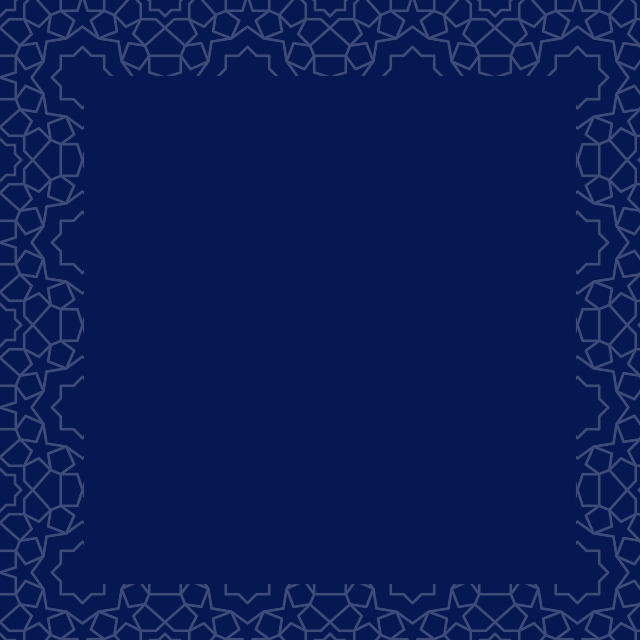
Reproduce this background procedurally as a Shadertoy shader.

```glsl
float segment(vec2 p, vec2 a, vec2 b) {
    vec2 along = b - a;
    return length(p - a - along * clamp(dot(p - a, along) / dot(along, along), 0.0, 1.0));
}

// Mirror into the wedge between 0 and 45 degrees
vec2 foldOctant(vec2 p) {
    p = abs(p);
    return p.x < p.y ? p.yx : p;
}

// Mirror that wedge again, about 22.5 degrees
vec2 foldHalf(vec2 p) {
    return p.y > p.x * 0.41421 ? vec2(p.x + p.y, p.x - p.y) * 0.70711 : p;
}

float eightPointStar(vec2 p, float halfSide) {
    return segment(p, vec2(1.41421, 0.0) * halfSide, vec2(1.0, 0.41421) * halfSide);
}

// One arm of the ring of five-point stars
float starRing(vec2 p) {
    vec2 shoulder = vec2(47.0, 19.4), valley = vec2(68.3, 10.0);
    vec2 sideTip = vec2(80.0, 26.0), neck = vec2(80.0, 6.2);
    float d = segment(p, vec2(61.0, 0.0), shoulder);
    d = min(d, segment(p, shoulder, valley));
    d = min(d, segment(p, valley, sideTip));
    d = min(d, segment(p, sideTip, neck));
    d = min(d, segment(p, neck, vec2(99.0, 0.0)));
    return min(d, segment(p, sideTip, vec2(74.95, 38.2)));
}

float lattice(vec2 p) {
    vec2 cell = foldOctant(mod(p + 99.0, 198.0) - 99.0);
    vec2 ring = foldHalf(cell);
    vec2 corner = foldHalf(foldOctant(99.0 - cell));
    float d = min(eightPointStar(ring, 26.0), eightPointStar(corner, 18.0));
    d = min(d, starRing(ring));

    // Links between neighbouring rings
    vec2 crossing = vec2(99.0, 59.5), elbow = vec2(88.0, 70.0);
    d = min(d, segment(cell, vec2(80.0, 26.0), vec2(99.0, 26.0)));
    d = min(d, segment(cell, vec2(74.95, 38.2), crossing));
    d = min(d, segment(cell, crossing, elbow));
    return min(d, segment(cell, elbow, vec2(70.0)));
}

void mainImage(out vec4 fragColor, in vec2 fragCoord) {
    // The canvas is 768 units wide
    vec2 p = fragCoord / iResolution.xy * 768.0;
    float pixel = 768.0 / iResolution.y;

    float line = 1.0 - smoothstep(-0.5, 0.5, (lattice(p - vec2(99.0, 675.0)) - 1.6) / pixel);

    // Plain panel inside the frame
    vec2 edge = abs(p - vec2(396.0, 372.0)) - vec2(295.0, 305.0);
    float frame = smoothstep(-0.5, 0.5, max(edge.x, edge.y) / pixel);

    vec3 navy = vec3(0.025, 0.095, 0.32);
    vec3 slate = vec3(0.235, 0.295, 0.475);
    fragColor = vec4(mix(navy, slate, line * frame), 1.0);
}
```
